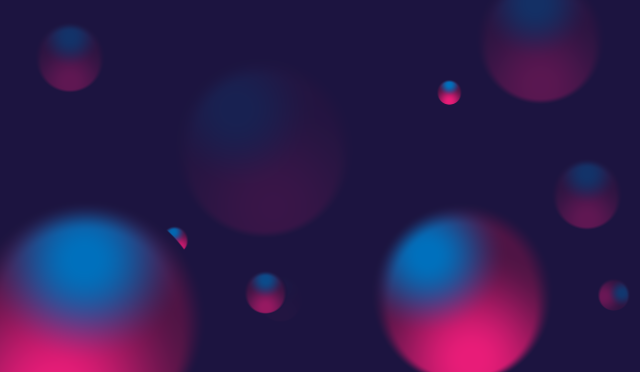
Give the GLSL for this background, as a WebGL 1 fragment shader.

```glsl
precision highp float;
// Soft blue and pink gradient orbs floating on a deep indigo field.
uniform vec2 u_resolution;

const vec3 INDIGO = vec3(0.11, 0.08, 0.25);
const vec3 MAROON = vec3(0.31, 0.08, 0.27);
const vec3 PINK = vec3(0.91, 0.11, 0.47);
const vec3 BLUE = vec3(0.0, 0.44, 0.74);

// Weight 1 near a spot, falling smoothly to 0 at the given reach.
float glow(vec2 q, vec2 spot, float reach) {
  return 1.0 - smoothstep(0.08, reach, length(q - spot));
}

// Opaque disc whose shading melts into the field colour at its rim.
// Spots are in units of the radius, measured from the centre.
void orb(inout vec3 color, vec2 p, vec2 center, float radius,
         vec2 blueSpot, vec2 pinkSpot, float strength) {
  vec2 q = (p - center) / radius;
  float dist = length(q);

  vec3 shade = mix(MAROON, PINK, glow(q, pinkSpot, 1.25));
  shade = mix(shade, BLUE, glow(q, blueSpot, 0.88));

  // The rim is crisper at the bottom than at the top.
  float inner = mix(0.9, 0.74, smoothstep(-1.0, 0.3, q.y));
  float body = 1.0 - smoothstep(inner, 1.0, dist);
  shade = mix(INDIGO, shade, body * strength);

  float edge = 1.0 / (radius * u_resolution.y);
  color = mix(color, shade, 1.0 - smoothstep(1.0 - edge, 1.0 + edge, dist));
}

void main() {
  // Units of canvas height
  vec2 p = gl_FragCoord.xy / u_resolution.y;
  vec3 color = INDIGO;
  vec2 top = vec2(0.0, 0.57);
  vec2 bottom = vec2(0.0, -0.7);

  // Faint distant orbs
  orb(color, p, vec2(0.710, 0.603), 0.246, vec2(-0.3, 0.42), vec2(0.1, -0.65), 0.14);
  orb(color, p, vec2(1.453, 0.895), 0.177, vec2(-0.08, 0.54), bottom, 0.3);
  orb(color, p, vec2(0.188, 0.846), 0.096, top, bottom, 0.33);
  orb(color, p, vec2(1.578, 0.478), 0.097, top, bottom, 0.33);
  orb(color, p, vec2(1.650, 0.208), 0.045, vec2(0.5, 0.1), vec2(-0.6, -0.1), 0.38);
  orb(color, p, vec2(0.754, 0.196), 0.063, top, bottom, 0.03);

  // Small vivid orbs
  orb(color, p, vec2(0.714, 0.214), 0.059, top, bottom, 0.6);
  orb(color, p, vec2(1.208, 0.752), 0.035, top, bottom, 1.0);
  orb(color, p, vec2(0.470, 0.355), 0.038, vec2(-0.1, 0.55), vec2(0.3, -0.6), 0.9);

  // Large foreground orbs
  orb(color, p, vec2(0.234, 0.141), 0.322, vec2(-0.02, 0.5), vec2(-0.25, -0.62), 1.0);
  orb(color, p, vec2(1.243, 0.210), 0.247, vec2(-0.38, 0.42), vec2(0.1, -0.72), 1.0);

  gl_FragColor = vec4(color, 1.0);
}
```
